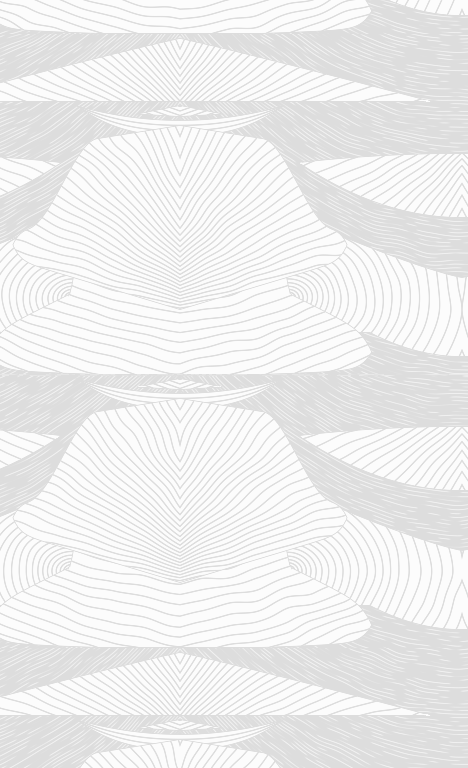
Write a WebGL 2 fragment shader that draws this pattern.

```glsl
#version 300 es
precision highp float;
uniform vec2 u_resolution;
out vec4 outColor;

const vec3 PAPER = vec3(0.99);
const vec3 INK = vec3(0.865);
float pixelSize;

float hash(vec2 p) {
  vec3 q = fract(vec3(p.xyx) * 0.1031);
  q += dot(q, q.yzx + 33.33);
  return fract((q.x + q.y) * q.z);
}

float noise(vec2 p) {
  vec2 i = floor(p), f = fract(p);
  f = f * f * (3.0 - 2.0 * f);
  return mix(mix(hash(i), hash(i + vec2(1, 0)), f.x),
             mix(hash(i + vec2(0, 1)), hash(i + vec2(1, 1)), f.x), f.y);
}

// Change of a field per layout unit
float slope(float field) {
  return max(length(vec2(dFdx(field), dFdy(field))) / pixelSize, 1e-4);
}

float stroke(float dist, float halfWidth) {
  return 1.0 - smoothstep(halfWidth - 0.5 * pixelSize, halfWidth + 0.5 * pixelSize, dist);
}

// One thin line at every whole number of the phase
float contours(float phase, float halfWidth) {
  return stroke(abs(fract(phase + 0.5) - 0.5) / slope(phase), halfWidth);
}

// Lay a white, outlined, contour-lined shape over what is below
vec3 paint(vec3 below, float shape, float phase) {
  float edge = shape / slope(shape);
  float ink = max(contours(phase, 0.72), stroke(abs(edge), 0.9));
  float cover = smoothstep(-0.5 * pixelSize, 0.5 * pixelSize, edge);
  return mix(below, mix(PAPER, INK, ink), cover);
}

void main() {
  // Layout is 768 units high, y pointing down
  pixelSize = 768.0 / u_resolution.y;
  vec2 p = gl_FragCoord.xy * pixelSize;
  p.y = 768.0 - p.y;

  // Mirror across; two mushroom rows and one low triangle row down
  float d = abs(mod(p.x + 102.0, 564.0) - 282.0);
  float y = mod(p.y - 102.0, 614.0);
  float t = mod(y, 273.0);
  float rows = 546.0 - y;
  float wobble = noise(p * 0.035) - 0.5;
  float e = (282.0 - d) / 162.0;

  // Dense ground with broken pale streaks
  float flow = (t + 54.0 * e * e + 5.0 * wobble) / 3.8;
  float dash = noise(vec2(p.x * 0.09, floor(flow + 0.5) * 7.3 + floor(y / 273.0) * 31.0));
  float streak = contours(flow, 0.55) * smoothstep(0.3, 0.65, dash);
  vec3 color = mix(INK, PAPER, 0.6 * streak);

  // Upper side fan
  float fan = min(t - 51.0 - 9.0 * e * e, 116.0 - 54.0 * e * e - t);
  color = paint(color, min(fan, rows), atan(342.0 - d, t + 10.0) / 0.052 + 0.5 * wobble);

  // Lower side fan, curling out from the neck
  float fanTop = 175.0 - 40.0 * pow((282.0 - d) / 117.0, 1.2);
  float fanBottom = 255.0 - 24.0 * pow(min((282.0 - d) / 92.0, 1.0), 2.0);
  float curl = min(min(t - fanTop, fanBottom - t), d - 95.0);
  float curlRadius = length(vec2((d - 108.0) * 0.8, t - 196.0));
  color = paint(color, min(curl, rows), 1.35 * pow(curlRadius, 0.6) + 0.6 * wobble);

  // Crescent and small peak behind the cap
  float rise = d / 105.0;
  float crescentTop = 18.0 - 15.0 * rise * rise;
  float crescentBottom = 34.0 - 31.0 * pow(rise, 2.5);
  float crescent = min(t - crescentTop, crescentBottom - t);
  float layer = 3.0 * (t - crescentTop) / max(crescentBottom - crescentTop, 1.0);
  color = paint(color, min(crescent, rows), layer);
  float peak = min(t - 3.0 - 0.2 * d, 15.0 - 0.06 * d - t);
  color = paint(color, min(peak, rows), (t + 0.35 * d) / 4.5);

  // Skirt with shallow chevrons
  float skirtTip = 14.0 * pow(d / 190.0, 20.0);
  float skirtTop = 136.5 + 0.5 * d - 40.0 * (1.0 - smoothstep(100.0, 112.0, d)) + skirtTip;
  float skirtBottom = 274.0 - 4.0 * pow(d / 150.0, 2.0) - skirtTip;
  float skirt = min(t - skirtTop, skirtBottom - t);
  color = paint(color, min(skirt, rows), (t + 0.15 * d + 0.0008 * d * d + 7.0 * wobble) / 10.0);

  // Cap with a fan of steep chevrons
  float capTip = 12.0 * pow(d / 166.0, 24.0);
  float capTop = 23.0 + 0.16 * d + 78.0 * smoothstep(83.0, 152.0, d) + capTip;
  float capBottom = 208.0 - 0.3 * d - capTip;
  float cap = min(t - capTop, capBottom - t);
  color = paint(color, min(cap, rows), atan(d + 70.0, 218.0 - t) / 0.04 + 0.9 * wobble);

  // Low triangle cut off by the seam
  float low = y - 546.0;
  float triangle = min(low - 4.0 - 64.0 * pow(d / 255.0, 1.05), 614.0 - y);
  color = paint(color, min(triangle, low), atan(d + 60.0, 130.0 - low) / 0.04 + 0.5 * wobble);

  outColor = vec4(color, 1.0);
}
```
